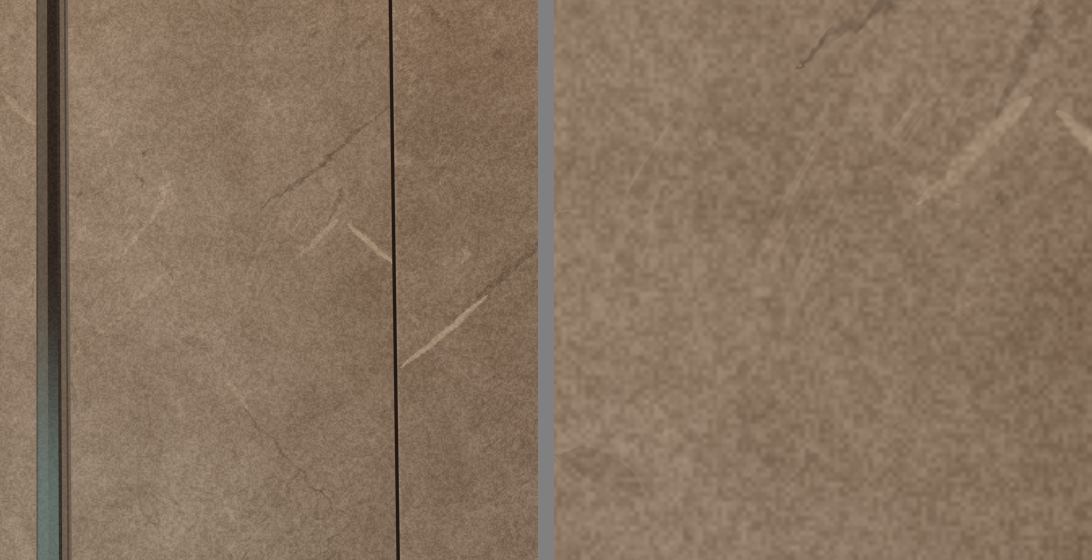
Left, the full canvas; right, a detail of the centre.
This texture is drawn by a Shadertoy shader. Its source:

```glsl
// Brown stone wall panels, split by a recessed metal channel and a thin dark seam.
// Stone is layered sines plus fine grain, crossed by ragged veins, patches and flecks;
// the channel is a stack of bands that shifts from dark brown to teal downward.
#define STONE_LEFT vec3(0.562, 0.482, 0.402)
#define STONE_RIGHT vec3(0.500, 0.412, 0.334)
#define VEIN_PALE vec3(0.67, 0.575, 0.48)
#define VEIN_DARK vec3(0.37, 0.30, 0.24)
#define SEAM_COLOR vec3(0.13, 0.095, 0.07)
#define TEAL vec3(0.41, 0.455, 0.43)
#define CHANNEL_LEFT 0.065
#define MOTTLE_AMOUNT 0.028
#define GRAIN_AMOUNT 0.085
#define GRAIN_SCALE 150.0
#define FLECK_SCALE 13.0

float hash(vec2 p) {
    vec3 h = fract(p.xyx * vec3(0.1031, 0.1030, 0.0973));
    h += dot(h, h.yzx + 33.33);
    return fract((h.x + h.y) * h.z);
}

vec2 hash2(vec2 p) { return vec2(hash(p), hash(p + 57.3)); }

// Smoothly blended random lattice, centred on zero
float speckle(vec2 p) {
    vec2 c = floor(p), f = fract(p);
    f = f * f * (3.0 - 2.0 * f);
    float low = mix(hash(c), hash(c + vec2(1, 0)), f.x);
    float high = mix(hash(c + vec2(0, 1)), hash(c + vec2(1, 1)), f.x);
    return mix(low, high, f.y) - 0.5;
}

// Layered, warped sines: soft cloudy variation around zero
float mottle(vec2 p) {
    float sum = 0.0, amp = 0.5;
    for (int i = 0; i < 6; i++) {
        p = mat2(0.8, 0.6, -0.6, 0.8) * p * 1.75 + 1.2 * sin(p.yx + float(i));
        sum += amp * sin(p.x) * sin(p.y);
        amp *= 0.76;
    }
    return sum;
}

// Line from a to b, tapered at both ends
float vein(vec2 p, vec2 a, vec2 b, float width) {
    vec2 ab = b - a;
    float h = clamp(dot(p - a, ab) / dot(ab, ab), 0.0, 1.0);
    float taper = width * sqrt(4.0 * h * (1.0 - h)) + 0.0004;
    return 1.0 - smoothstep(0.3 * taper, taper, length(p - a - ab * h));
}

// Short diagonal strokes, one per cell; sign chooses pale or dark
float flecks(vec2 p) {
    vec2 cell = floor(p);
    float sum = 0.0;
    for (int j = -1; j <= 1; j++)
    for (int i = -1; i <= 1; i++) {
        vec2 c = cell + vec2(i, j), r = hash2(c + 11.0), s = hash2(c + 83.0);
        float angle = (s.x < 0.7 ? 0.8 : -0.8) + 0.9 * (r.x - 0.5);
        vec2 arm = vec2(cos(angle), sin(angle)) * mix(0.12, 0.5, r.y * r.y);
        float tone = s.y < 0.25 ? 0.0 : (s.y < 0.75 ? 0.7 : -0.6);
        sum += tone * vein(p, c + r - arm, c + r + arm, 0.04 + 0.07 * s.x);
    }
    return clamp(sum, -1.0, 1.0);
}

float band(float x, float l, float r, float aa) {
    return smoothstep(l - aa, l + aa, x) * (1.0 - smoothstep(r - aa, r + aa, x));
}

vec3 stone(vec2 p, float panel) {
    vec2 q = p + panel * vec2(3.7, 1.9);
    vec2 diagonal = vec2(0.45 * (q.x + q.y), q.x - q.y);
    float cloud = mottle(q * 5.0);
    vec2 warp = 0.009 * vec2(mottle(q * 14.0), mottle(q * 14.0 + 5.0));
    vec2 w = p + warp;
    float upper = smoothstep(0.25, 0.6, p.y);

    // Panel tone drifts redder and darker to the right
    vec3 col = mix(STONE_LEFT, STONE_RIGHT, smoothstep(0.2, 0.95, p.x + 0.12 * (p.y - 0.5)));
    col += vec3(0.014, 0.0, -0.010) * (p.y - 0.5);
    col += MOTTLE_AMOUNT * (cloud + 0.7 * mottle(q * 17.0));

    // Ragged mineral threads along contours of a stretched field, in patches
    float thread = 1.0 - smoothstep(0.0, 0.10, abs(mottle(diagonal * 6.0 + 2.0)));
    thread *= smoothstep(0.0, 0.5, mottle(diagonal * 3.0 + 9.0));
    col = mix(col, mix(VEIN_DARK, VEIN_PALE, upper), 0.28 * thread);

    // Scattered flecks, denser in the upper half
    float fleck = flecks((q + 1.6 * warp) * FLECK_SCALE) * mix(0.3, 0.65, upper);
    col = mix(col, fleck > 0.0 ? VEIN_PALE : VEIN_DARK, abs(fleck) * clamp(0.6 + cloud, 0.1, 1.0));

    // Main veins, broken by the fine warp
    vec2 rough = p + 0.35 * warp;
    float pale = 0.8 * vein(rough, vec2(0.714, 0.342), vec2(0.872, 0.470), 0.008);
    pale += 0.75 * vein(rough, vec2(0.622, 0.600), vec2(0.703, 0.528), 0.008);
    pale += 0.6 * vein(rough, vec2(0.004, 0.836), vec2(0.062, 0.774), 0.009);
    pale += 0.4 * vein(w, vec2(0.130, 0.362), vec2(0.330, 0.540), 0.004);
    pale += 0.6 * vein(w, vec2(0.221, 0.544), vec2(0.313, 0.674), 0.006);
    pale += 0.6 * vein(w, vec2(0.535, 0.547), vec2(0.605, 0.610), 0.009);
    pale += 0.5 * vein(w, vec2(0.400, 0.322), vec2(0.448, 0.268), 0.010);
    float dark = 0.5 * vein(w, vec2(0.465, 0.625), vec2(0.700, 0.808), 0.005);
    dark += 0.45 * vein(w, vec2(0.855, 0.462), vec2(0.985, 0.590), 0.007);
    dark += 0.35 * vein(w, vec2(0.404, 0.310), vec2(0.590, 0.095), 0.004);
    col = mix(mix(col, VEIN_DARK, dark), VEIN_PALE, min(pale, 0.85));

    // Two sizes of grain
    return col + GRAIN_AMOUNT * (0.6 * speckle(q * GRAIN_SCALE) + speckle(q.yx * GRAIN_SCALE * 2.3));
}

void mainImage(out vec4 fragColor, in vec2 fragCoord) {
    vec2 p = fragCoord / iResolution.y;
    float aa = 0.8 / iResolution.y;
    float seam = mix(0.711, 0.697, p.y);
    float channelRight = mix(0.128, 0.121, p.y);
    vec3 col = stone(p, step(CHANNEL_LEFT, p.x) + step(seam, p.x));

    // Seam with a faint lit edge
    col += 0.035 * band(p.x, seam + 0.003, seam + 0.007, aa);
    col = mix(col, SEAM_COLOR, band(p.x, seam - 0.003, seam + 0.003, aa));

    // Channel: lit lip, deep recess, dark groove and outer trim
    float u = (p.x - CHANNEL_LEFT) / (channelRight - CHANNEL_LEFT), ua = aa / 0.06;
    float glow = 1.0 - smoothstep(0.08, 0.56, p.y);
    vec3 metal = mix(vec3(0.38, 0.325, 0.27), TEAL, glow);
    metal = mix(metal, mix(vec3(0.19, 0.15, 0.12), TEAL * 0.94, glow), band(u, 0.34, 0.67, ua));
    metal = mix(metal, vec3(0.22, 0.185, 0.15), band(u, 0.64, 0.74, ua));
    metal = mix(metal, vec3(0.43, 0.37, 0.31), band(u, 0.74, 1.1, ua));
    metal *= 1.0 - 0.3 * band(u, 0.88, 0.93, ua) - 0.2 * band(u, -0.1, 0.05, ua);
    metal += 0.05 * speckle(p * GRAIN_SCALE * 2.0);
    col = mix(col, metal, band(u, 0.0, 1.0, ua));

    fragColor = vec4(clamp(col, 0.0, 1.0), 1.0);
}
```
